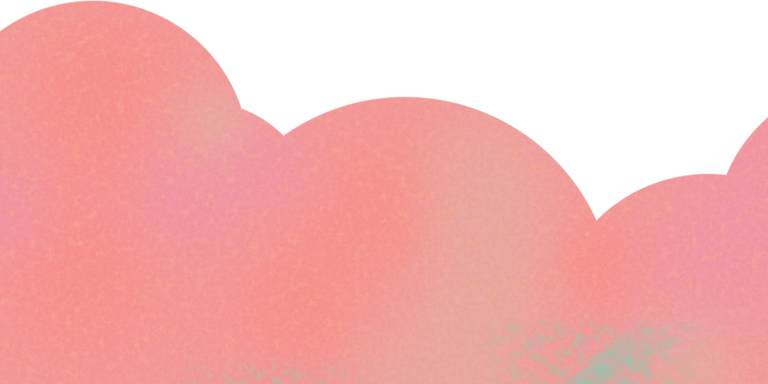
This background is drawn by a Shadertoy shader. Its source:

```glsl
const vec3 SKY = vec3(1.0);
const vec3 BASE = vec3(0.95, 0.605, 0.605);
const vec3 SALMON = vec3(0.975, 0.565, 0.545);
const vec3 PINK = vec3(0.945, 0.585, 0.655);
const vec3 BEIGE = vec3(0.905, 0.68, 0.64);
const vec3 APRICOT = vec3(0.95, 0.66, 0.53);
const vec3 TEAL = vec3(0.62, 0.75, 0.68);

const float BODY_TOP = 0.38;     // solid fill under the domes
const float GRAIN_SCALE = 62.0;  // cells per canvas height
const float GRAIN_AMOUNT = 0.06;
const float FLECK_AMOUNT = 0.38;
const float HAZE_TOP = 0.175;

// Domes: centre x, centre y, radius
const vec3 DOMES[5] = vec3[5](
    vec3(0.242, 0.591, 0.407), vec3(0.521, 0.430, 0.307),
    vec3(1.055, 0.2005, 0.547), vec3(1.844, 0.138, 0.409),
    vec3(2.266, 0.388, 0.406));

// Colour washes: centre x, centre y, spread
const vec3 SALMON_SPOTS[5] = vec3[5](
    vec3(0.26, 0.77, 0.22), vec3(1.02, 0.48, 0.20), vec3(1.54, 0.32, 0.14),
    vec3(0.20, 0.30, 0.26), vec3(0.80, 0.20, 0.20));
const vec3 PINK_SPOTS[5] = vec3[5](
    vec3(0.47, 0.48, 0.15), vec3(0.00, 0.46, 0.14), vec3(1.88, 0.30, 0.20),
    vec3(0.67, 0.58, 0.13), vec3(2.00, 0.55, 0.16));
const vec3 BEIGE_SPOTS[5] = vec3[5](
    vec3(1.26, 0.53, 0.18), vec3(1.29, 0.28, 0.15), vec3(0.55, 0.68, 0.10),
    vec3(1.80, 0.04, 0.14), vec3(1.15, 0.04, 0.22));

vec2 hash2(vec2 p) {
    vec3 q = fract(p.xyx * vec3(0.1031, 0.1030, 0.0973));
    q += dot(q, q.yzx + 33.33);
    return fract((q.xx + q.yz) * q.zy);
}

// Cellular noise: distance to the nearest scattered point
float cellular(vec2 p) {
    vec2 cell = floor(p), f = fract(p);
    float nearest = 2.0;
    for (int j = -1; j <= 1; j++)
        for (int i = -1; i <= 1; i++) {
            vec2 o = vec2(i, j);
            vec2 d = o + hash2(cell + o) - f;
            nearest = min(nearest, dot(d, d));
        }
    return sqrt(nearest);
}

// Layered sines with a turning domain, roughly -1 to 1
float mottle(vec2 p) {
    float sum = 0.0, gain = 0.5;
    for (int i = 0; i < 5; i++) {
        sum += gain * sin(p.x + 1.7 * sin(p.y)) * cos(p.y + 0.8 * sin(p.x));
        p = mat2(1.4, 1.2, -1.2, 1.4) * p + 3.1;
        gain *= 0.65;
    }
    return sum;
}

float wash(vec2 p, vec3 spots[5]) {
    float sum = 0.0;
    for (int i = 0; i < 5; i++) {
        vec2 d = (p - spots[i].xy) / spots[i].z;
        sum += exp(-dot(d, d));
    }
    return min(sum, 1.0);
}

float cloudDistance(vec2 p) {
    float d = p.y - BODY_TOP;
    for (int i = 0; i < 5; i++)
        d = min(d, length(p - DOMES[i].xy) - DOMES[i].z);
    return d;
}

vec3 paint(vec2 p) {
    // Uneven pigment
    float blotch = mottle(p * 13.0);
    float fibre = mottle(p * 55.0 + 4.0);
    vec2 warped = p + 0.012 * vec2(blotch, mottle(p.yx * 17.0 + 2.0));
    float coarse = cellular(warped * GRAIN_SCALE);
    float fine = cellular(warped * GRAIN_SCALE * 2.1 + 19.0);
    float grain = 0.5 * (coarse + fine) - 0.48;

    // Broad washes
    vec2 q = p + 0.03 * vec2(blotch, fibre);
    vec3 col = mix(BASE, SALMON, 0.85 * wash(q, SALMON_SPOTS));
    col = mix(col, PINK, 0.8 * wash(q, PINK_SPOTS));
    col = mix(col, BEIGE, 0.7 * wash(q, BEIGE_SPOTS));

    // Warm flecks and fine grain
    float fleck = smoothstep(0.1, 0.75, fibre + 1.3 * grain + 0.25 * blotch);
    col = mix(col, APRICOT, FLECK_AMOUNT * fleck);
    col += GRAIN_AMOUNT * grain * vec3(0.3, 1.0, 0.9);

    // Dry teal haze along the bottom
    float speckle = smoothstep(-0.35, 0.55, fibre + 1.5 * grain);
    float band = smoothstep(1.15, 1.42, q.x) * (1.0 - smoothstep(1.68, 1.92, q.x));
    band *= 1.0 - smoothstep(HAZE_TOP - 0.035, HAZE_TOP + 0.01, p.y + 0.008 * fibre);
    float leftX = (q.x - 0.74) / 0.22;
    float leftPatch = exp(-leftX * leftX) * (1.0 - smoothstep(0.0, 0.10, q.y));
    col = mix(col, TEAL, (0.48 * band + 0.55 * leftPatch) * speckle);

    // Slanted teal wedge
    float slant = q.x - 1.48 - 1.05 * q.y;
    float wedge = smoothstep(-0.008, 0.02, slant) * (1.0 - smoothstep(0.06, 0.20, slant));
    wedge *= 1.0 - smoothstep(0.06, 0.16, q.y);
    return mix(col, TEAL, wedge * (0.5 + 0.4 * speckle));
}

void mainImage(out vec4 fragColor, in vec2 fragCoord) {
    vec2 p = fragCoord / iResolution.y;
    float pixel = 1.0 / iResolution.y;
    float sky = smoothstep(-pixel, pixel, cloudDistance(p));
    fragColor = vec4(mix(paint(p), SKY, sky), 1.0);
}
```
